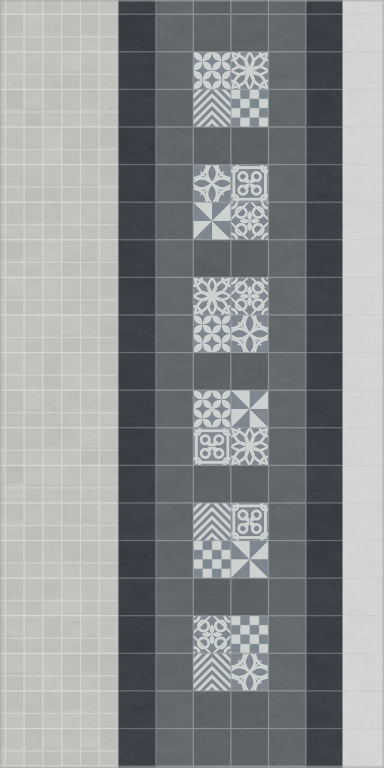
This pattern is drawn by a Shadertoy shader. Its source:

```glsl
// A tiled wall: pale small tiles, dark bands and a grey field with ornamental tile blocks.
const float TILE = 0.0979;          // tile side, canvas width = 1
const float FIELD_LEFT = 0.3075;    // left edge of the dark band
const float FIRST_ROW = 0.0370;     // first full row, from the top
const float GROUT = 0.0014;         // half width of a joint
const float STROKE = 0.075;         // half width of ornament lines, tile = 2
const float PI = 3.14159;
const vec3 PALE = vec3(0.755, 0.753, 0.737);
const vec3 WHITE = vec3(0.835, 0.830, 0.835);
const vec3 DARK = vec3(0.235, 0.250, 0.272);
const vec3 GREY = vec3(0.385, 0.407, 0.420);
const vec3 JOINT = vec3(0.610, 0.630, 0.640);
const vec3 GLAZE = vec3(0.500, 0.530, 0.560);
const vec3 INK = vec3(0.830, 0.845, 0.840);

// Motif of each block: upper left, upper right, lower left, lower right
const int MOTIFS[24] = int[24](0, 1, 2, 3,  4, 5, 6, 7,  1, 7, 0, 4,
                               0, 6, 5, 1,  2, 5, 3, 6,  7, 3, 2, 4);

float hash(vec2 p) {
    return fract(sin(dot(p, vec2(127.1, 311.7))) * 4375.85);
}

float noise(vec2 p) {
    vec2 i = floor(p), f = fract(p);
    f = f * f * (3.0 - 2.0 * f);
    return mix(mix(hash(i), hash(i + vec2(1, 0)), f.x),
               mix(hash(i + vec2(0, 1)), hash(i + 1.0), f.x), f.y);
}

float joint(float x, float period, float px) {
    float d = abs(fract(x / period + 0.5) - 0.5) * period;
    return 1.0 - smoothstep(GROUT - 0.5 * px, GROUT + 0.7 * px, d);
}

// Leaf from the centre along x, both ways
float leaf(vec2 p, float len, float width) {
    p = abs(p);
    return max(p.y - width * sin(PI * min(p.x / len, 1.0)), p.x - len);
}

// Four leaves along the axes
float cross4(vec2 p, float len, float width) {
    return min(leaf(p, len, width), leaf(p.yx, len, width));
}

vec2 diagonal(vec2 p) {
    return vec2(p.x + p.y, p.y - p.x) * 0.7071;
}

float ring(float d) {
    return abs(d) - STROKE;
}

// Signed distance of the inked part, p in -1..1
float motif(int kind, vec2 p) {
    vec2 q = abs(p), d = diagonal(p);
    if (kind == 0) return cross4(diagonal(fract(p) - 0.5), 0.707, 0.17);
    if (kind == 1) {
        float petals = min(ring(cross4(p, 0.98, 0.20)), ring(cross4(d, 1.30, 0.23)));
        return min(petals, ring(length(q - 1.0) - 0.45));
    }
    if (kind == 2) return (abs(fract((q.x + p.y) * 2.2) - 0.5) - 0.25) / 3.1;
    if (kind == 3) {
        vec2 s = sin(p * 2.0 * PI);
        return s.x * s.y * 0.16;
    }
    if (kind == 4) {
        float petals = ring(cross4(p, 1.1, 0.27));
        float rays = min(q.x, q.y) + 0.1;
        return min(min(petals, ring(length(q - 1.0) - 0.72)), max(abs(q.x - q.y) - 0.06, rays - 0.7));
    }
    if (kind == 5) {
        float frame = ring(max(q.x, q.y) - 0.84);
        float flower = min(ring(length(q - 0.36) - 0.22), cross4(d, 0.42, 0.12));
        return min(min(frame, flower), ring(length(q - vec2(0.84)) - 0.22));
    }
    if (kind == 6) return -sin(4.0 * atan(p.y, p.x)) * length(p) * 0.25;
    float scroll = min(ring(length(q - vec2(0.45)) - 0.27), ring(length(q - 1.0) - 0.32));
    float buds = min(cross4(p, 0.55, 0.13), ring(q.x + q.y - 1.08));
    return min(scroll, min(buds, length(1.0 - q) - 0.12));
}

void mainImage(out vec4 fragColor, in vec2 fragCoord) {
    float px = 1.0 / iResolution.x;
    vec2 pos = vec2(fragCoord.x, iResolution.y - fragCoord.y) * px;
    vec2 grid = (pos - vec2(FIELD_LEFT, FIRST_ROW)) / TILE;
    vec2 cell = floor(grid);
    float rowJoint = joint(pos.y - FIRST_ROW, TILE, px);
    float columnJoint = joint(pos.x - FIELD_LEFT, TILE, px);
    float grain = noise(pos * vec2(90, 140)) + noise(pos * vec2(25, 45)) - 1.0;

    // Dark bands and grey field
    bool band = cell.x < 1.0 || cell.x > 4.0;
    bool centre = cell.x == 2.0 || cell.x == 3.0;
    vec3 color = band ? DARK : GREY * (centre ? 0.94 : 1.0);
    color += 0.018 * grain + 0.02 * (hash(cell) - 0.5);

    // Ornamental blocks of two by two tiles
    float rowInBlock = mod(cell.y, 3.0) - 1.0;
    if (centre && rowInBlock >= 0.0 && cell.y > 0.0 && cell.y < 18.0) {
        int slot = int(floor(cell.y / 3.0)) * 4 + int(rowInBlock) * 2 + int(cell.x) - 2;
        vec2 p = (fract(grid) * 2.0 - 1.0) * vec2(1, -1);
        float soft = px / TILE * 1.2;
        float ink = 1.0 - smoothstep(-soft, soft, motif(MOTIFS[slot], p));
        color = mix(GLAZE + 0.02 * grain, INK, ink * 0.92);
    }
    color = mix(color, JOINT, max(rowJoint, columnJoint) * (band ? 0.48 : 0.75));

    // Pale small tiles on the left
    vec3 pale = PALE + 0.016 * grain + 0.025 * (hash(floor(grid * 2.0)) - 0.5);
    float smallJoint = joint(pos.x - FIELD_LEFT, TILE * 0.5, px) * 0.65;
    smallJoint = max(smallJoint, joint(pos.y - FIRST_ROW - 0.6 * TILE, TILE, px) * 0.5);
    pale = mix(pale, vec3(0.87), max(smallJoint, rowJoint * 0.75));
    color = mix(pale, color, smoothstep(-px, px, pos.x - FIELD_LEFT));

    // White column on the right
    vec3 white = WHITE + 0.014 * grain - 0.025 * rowJoint;
    color = mix(color, white, smoothstep(-px, px, pos.x - FIELD_LEFT - 6.0 * TILE + 0.003));

    // Thin outer frame
    vec2 size = vec2(1.0, iResolution.y * px);
    vec2 edge = min(pos, size - pos);
    float rim = 1.0 - smoothstep(0.002, 0.002 + 1.5 * px, min(edge.x, edge.y));
    fragColor = vec4(mix(color, vec3(0.66), rim * 0.6), 1.0);
}
```
